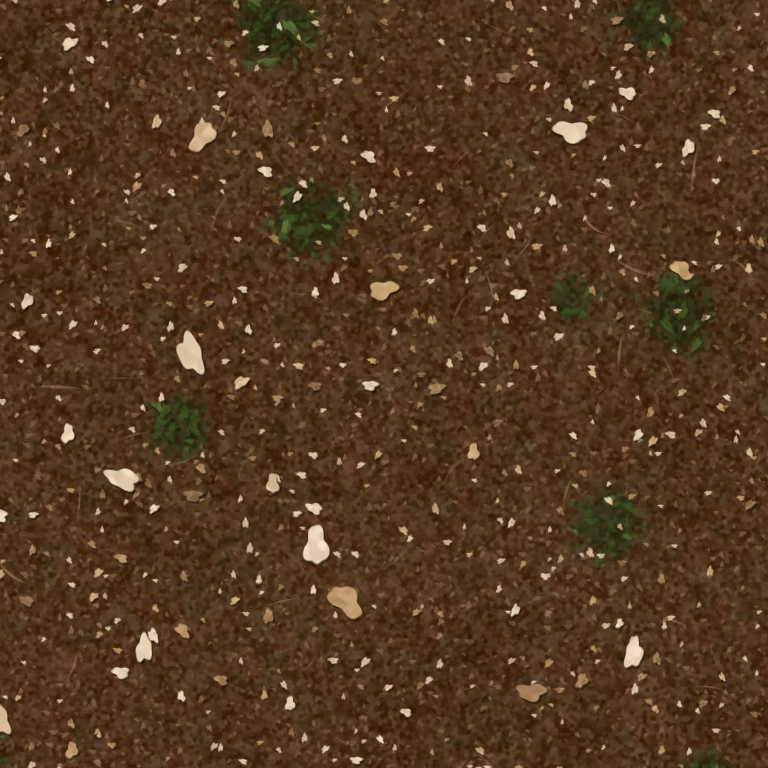
A three.js fragment shader for this texture:

```glsl
varying vec2 vUv;

const vec3 SOIL = vec3(0.305, 0.196, 0.108);
const vec3 RED_TINT = vec3(0.030, -0.012, -0.010);
const vec3 CLAY = vec3(0.56, 0.43, 0.31);
const vec3 TAN = vec3(0.77, 0.62, 0.43);
const vec3 CHALK = vec3(0.92, 0.83, 0.72);
const vec3 STRAW = vec3(0.57, 0.44, 0.30);
const vec3 MOSS = vec3(0.17, 0.18, 0.075);
const vec3 LEAF_DARK = vec3(0.20, 0.28, 0.11);
const vec3 LEAF_LIGHT = vec3(0.38, 0.49, 0.24);

vec3 hash3(vec2 cell, float seed) {
  vec3 p = fract(vec3(cell.xyx + seed * 7.31) * vec3(0.1031, 0.1030, 0.0973));
  p += dot(p, p.yxz + 33.33);
  return fract((p.xxy + p.yzz) * p.zyx);
}

// Soft cellular noise: cell tones blended by distance to their seeds
float grain(vec2 p, float seed) {
  vec2 base = floor(p);
  float sum = 0.0;
  float total = 0.0;
  for (int y = -1; y <= 1; y++) {
    for (int x = -1; x <= 1; x++) {
      vec2 cell = base + vec2(float(x), float(y));
      vec3 h = hash3(cell, seed);
      vec2 d = p - cell - h.xy;
      float weight = exp(-6.0 * dot(d, d));
      sum += weight * h.z;
      total += weight;
    }
  }
  return sum / total;
}

// Irregular scattered chips: x = coverage, y = random tone of the chip
vec2 scatter(vec2 uv, float cells, float share, float radius, float stretch, float seed) {
  vec2 base = floor(uv * cells);
  vec2 chip = vec2(0.0);
  float soft = 0.0013 * stretch;
  for (int y = -1; y <= 1; y++) {
    for (int x = -1; x <= 1; x++) {
      vec2 cell = base + vec2(float(x), float(y));
      vec3 place = hash3(cell, seed);
      vec3 form = hash3(cell, seed + 3.7);
      float turn = form.x * 6.2832;
      vec2 d = uv - (cell + place.xy) / cells;
      d = mat2(cos(turn), -sin(turn), sin(turn), cos(turn)) * d;
      d.y += 12.0 * (stretch - 1.0) * (form.z - 0.5) * d.x * d.x;
      d *= vec2(1.0 / stretch, stretch);
      float a = atan(d.y, d.x + 0.00001);
      float lumps = 1.0 + 0.16 * sin(3.0 * a + turn * 5.0) + 0.10 * sin(5.0 * a + form.z * 9.0);
      float rim = radius * mix(0.6, 1.3, form.y * form.y) * lumps;
      float cover = 1.0 - smoothstep(rim - soft, rim + soft, length(d));
      cover *= step(place.z, share);
      if (cover > chip.x) chip = vec2(cover, form.z);
    }
  }
  return chip;
}

// Rounded patches where plants grow
float clumps(vec2 uv, float cells, float share, float radius, float seed) {
  vec2 base = floor(uv * cells);
  float growth = 0.0;
  for (int y = -1; y <= 1; y++) {
    for (int x = -1; x <= 1; x++) {
      vec2 cell = base + vec2(float(x), float(y));
      vec3 h = hash3(cell, seed);
      vec2 d = uv - (cell + h.xy) / cells;
      float r = radius * mix(0.6, 1.25, fract(h.z * 17.0));
      growth += step(h.z, share) * exp(-dot(d, d) / (r * r));
    }
  }
  return growth;
}

vec3 stoneColor(float tone, float speckle) {
  vec3 color = mix(CLAY, TAN, smoothstep(0.0, 0.45, tone));
  return mix(color, CHALK, smoothstep(0.3, 0.75, tone)) + 0.14 * (speckle - 0.5);
}

vec3 addStones(vec3 ground, vec2 chip, float shadow, float opacity, float speckle) {
  ground *= 1.0 - 0.35 * shadow;
  return mix(ground, stoneColor(chip.y, speckle), chip.x * opacity);
}

void main() {
  // Soil crumbs
  float fine = grain(vUv * 190.0, 1.0);
  float coarse = grain(vUv * 85.0, 2.0);
  float broad = grain(vUv * 9.0, 4.0);
  float tone = 0.60 * fine + 0.28 * coarse + 0.12 * broad - 0.5;
  vec3 color = SOIL + 0.23 * tone + RED_TINT * (grain(vUv * 40.0, 5.0) - 0.5);

  // Pale grit and dry stalks
  vec2 grit = scatter(vUv, 92.0, 0.24, 0.0031, 1.3, 11.0);
  color = mix(color, CLAY, grit.x * mix(0.2, 0.75, grit.y));
  vec2 stalk = scatter(vUv, 11.0, 0.26, 0.0052, 3.3, 13.0);
  color = mix(color, STRAW, stalk.x * mix(0.35, 0.9, stalk.y));

  // Green tufts with small leaves
  float growth = clumps(vUv, 5.0, 0.34, 0.047, 17.0);
  float tuft = smoothstep(0.25, 0.75, growth + 0.5 * (coarse - 0.5));
  vec2 leaf = scatter(vUv, 52.0, 0.65, 0.0075, 1.5, 19.0);
  color = mix(color, MOSS + 0.14 * tone, tuft * 0.85);
  color = mix(color, mix(LEAF_DARK, LEAF_LIGHT, leaf.y * leaf.y) + 0.12 * tone, leaf.x * tuft * 0.8);

  // Stones, from small to large
  vec2 shade = vUv + vec2(-0.002, 0.003);
  vec2 small = scatter(vUv, 46.0, 0.24, 0.0042, 1.25, 23.0);
  color = addStones(color, small, 0.0, 0.85, fine);
  vec2 medium = scatter(vUv, 19.0, 0.28, 0.0072, 1.25, 29.0);
  color = addStones(color, medium, scatter(shade, 19.0, 0.28, 0.0072, 1.25, 29.0).x, 0.95, fine);
  vec2 large = scatter(vUv, 8.0, 0.24, 0.0155, 1.3, 31.0);
  color = addStones(color, large, scatter(shade, 8.0, 0.24, 0.0155, 1.3, 31.0).x, 1.0, coarse);

  gl_FragColor = vec4(clamp(color, 0.0, 1.0), 1.0);
}
```
